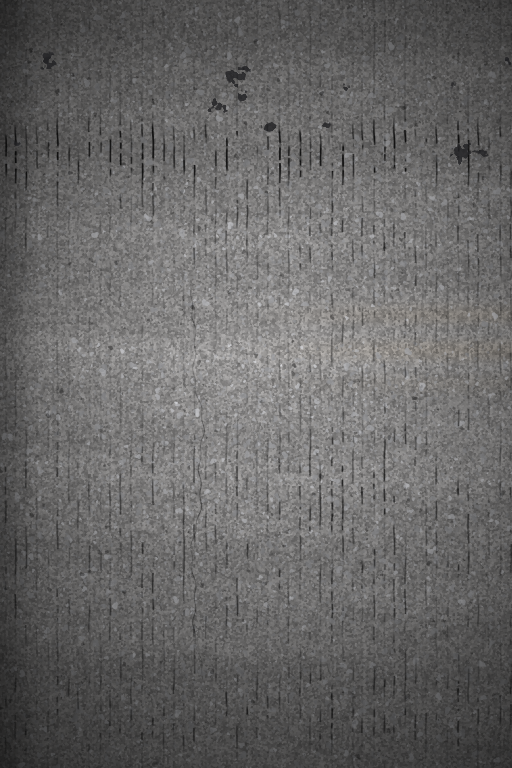
A Shadertoy shader for this texture:

```glsl
vec3 hash(vec2 p) {
    vec3 q = fract(p.xyx * vec3(0.1031, 0.1030, 0.0973));
    q += dot(q, q.yxz + 33.33);
    return fract((q.xxy + q.yzz) * q.zyx);
}

// Cellular noise with softened borders
float grain(vec2 p) {
    vec2 cell = floor(p);
    float sum = 0.0, weight = 0.0;
    for (int y = -1; y <= 1; y++)
    for (int x = -1; x <= 1; x++) {
        vec2 id = cell + vec2(x, y);
        vec3 h = hash(id + 300.0);
        vec2 d = id + h.xy - p;
        float w = exp(-8.0 * dot(d, d));
        sum += w * h.z;
        weight += w;
    }
    return sum / weight;
}

// Scattered angular chips: x is coverage, y is a random tone
vec2 chips(vec2 p, float density, float blur) {
    vec2 cell = floor(p), result = vec2(0.0);
    for (int y = -1; y <= 1; y++)
    for (int x = -1; x <= 1; x++) {
        vec2 id = cell + vec2(x, y);
        vec3 h = hash(id + 71.0), shape = hash(id + 517.0);
        vec2 d = p - id - h.xy;
        float angle = atan(d.y, d.x) + 6.283 * shape.x;
        float radius = mix(0.13, 0.42, shape.y * shape.y);
        radius *= 1.0 + 0.22 * sin(2.0 * angle) + 0.15 * sin(3.0 * angle + 9.0 * shape.z);
        float cover = 1.0 - smoothstep(radius - blur, radius + blur, length(d));
        cover *= step(h.z, density);
        if (cover > result.x) result = vec2(cover, shape.z);
    }
    return result;
}

float band(float y, float low, float high, float soft) {
    return smoothstep(low - soft, low + soft, y) * (1.0 - smoothstep(high - soft, high + soft, y));
}

void mainImage(out vec4 fragColor, in vec2 fragCoord) {
    vec2 uv = fragCoord / iResolution.xy;
    vec2 p = fragCoord / iResolution.y;
    float px = 1.0 / iResolution.y;

    // Vignette and broad uneven bands
    vec2 c = uv - vec2(0.53, 0.53);
    float light = 0.555 * exp(-1.35 * c.x * c.x - 2.75 * c.y * c.y);
    light *= 0.78 + 0.22 * smoothstep(0.0, 0.09, uv.x);
    light *= 1.0 + 0.025 * sin(uv.y * 37.0 + sin(uv.x * 4.0)) + 0.02 * sin(uv.y * 83.0 + 2.0 * uv.x);
    float smoothZone = max(band(uv.y, 0.54, 0.62, 0.025),
                       0.7 * max(band(uv.y, 0.81, 0.85, 0.02), band(uv.y, 0.14, 0.18, 0.02)));
    light *= 1.0 + 0.04 * band(uv.y, 0.5, 0.6, 0.05);

    // Sandy cement
    float sand = 0.36 * (grain(p * 400.0) - 0.5) + 0.09 * (grain(p * 130.0 + 40.0) - 0.5);
    vec3 color = light * (1.0 + sand) * vec3(1.005, 0.995, 0.99);
    float rust = band(uv.y, 0.5, 0.61, 0.03) * smoothstep(0.4, 0.9, uv.x);
    color *= 1.0 - rust * vec3(0.0, 0.012, 0.03) * (1.0 + sin(uv.y * 130.0));

    // Exposed aggregate and small pits
    float density = 0.34 * (1.0 - 0.75 * smoothZone);
    vec2 large = chips(p * 92.0, 0.75 * density, 92.0 * px * 0.7);
    vec2 small = chips(p * 175.0 + 20.0, density, 175.0 * px * 0.7);
    vec2 pits = chips(p * 140.0 + 90.0, 0.09, 140.0 * px * 0.7);
    vec3 stone = light * vec3(1.0, 1.005, 1.025);
    color = mix(color, stone * (1.04 + 0.42 * large.y * large.y), 0.75 * large.x);
    color = mix(color, stone * (1.0 + 0.5 * small.y * small.y), 0.7 * small.x);
    color *= 1.0 - 0.35 * pits.x * pits.y;

    // Broken vertical grooves
    float spacing = 0.0137;
    float x = p.x + 0.0005 * sin(p.y * 23.0 + 2.0 * sin(p.y * 61.0));
    float id = floor(x / spacing);
    float offset = (fract(x / spacing) - 0.5) * spacing + 0.0022 * (hash(vec2(id, 8.0)).x - 0.5);
    float worn = grain(vec2(id * 3.7, p.y * 32.0));
    float fray = grain(vec2(id * 5.3 + 60.0, p.y * 130.0));
    float upper = band(uv.y, 0.77, 0.84, 0.02);
    float depth = 0.16 + 0.24 * band(uv.y, 0.15, 0.42, 0.06) + 0.32 * band(uv.y, 0.03, 0.12, 0.02);
    depth += 0.16 * smoothstep(0.45, 0.75, uv.x) * band(uv.y, 0.3, 0.7, 0.06);
    depth += 0.2 * band(uv.y, 0.64, 0.78, 0.03) + 0.6 * upper;
    depth *= 0.6 + 0.8 * hash(vec2(id, 23.0)).y;
    depth *= smoothstep(0.28, 0.72, worn + 0.08 * upper) * smoothstep(0.2, 0.6, fray + 0.1 * upper);
    float groove = 1.0 - smoothstep(0.0009 - px, 0.0009 + px, abs(offset));
    float lip = 1.0 - smoothstep(0.0, 0.0035, abs(offset - 0.003));
    color *= 1.0 + 0.04 * lip;
    color *= 1.0 - min(groove * depth * 1.15, 0.8);

    // Wandering hairline crack
    float path = 0.257 + 0.006 * sin(p.y * 19.0) + 0.003 * sin(p.y * 57.0 + 1.0)
               + 0.0014 * sin(p.y * 190.0);
    float crack = 1.0 - smoothstep(0.0004 - px, 0.0004 + px, abs(p.x - path));
    color *= 1.0 - 0.45 * crack * band(uv.y, 0.13, 0.63, 0.03) * (0.4 + grain(p * 70.0));

    // Ragged tar spots near the top
    float ragged = grain(p * 210.0 + 15.0) - 0.5;
    for (int i = 0; i < 16; i++) {
        vec3 h = hash(vec2(float(i) * 7.0, 43.0));
        vec2 center = vec2(h.x * iResolution.x / iResolution.y, mix(0.79, 0.94, h.y));
        float radius = mix(0.003, 0.010, h.z * h.z);
        float d = length(p - center) + ragged * radius * 2.4 - radius;
        color = mix(color, vec3(0.13, 0.13, 0.14), 0.8 * (1.0 - smoothstep(-px, px, d)));
    }

    fragColor = vec4(clamp(color, 0.0, 1.0), 1.0);
}
```
